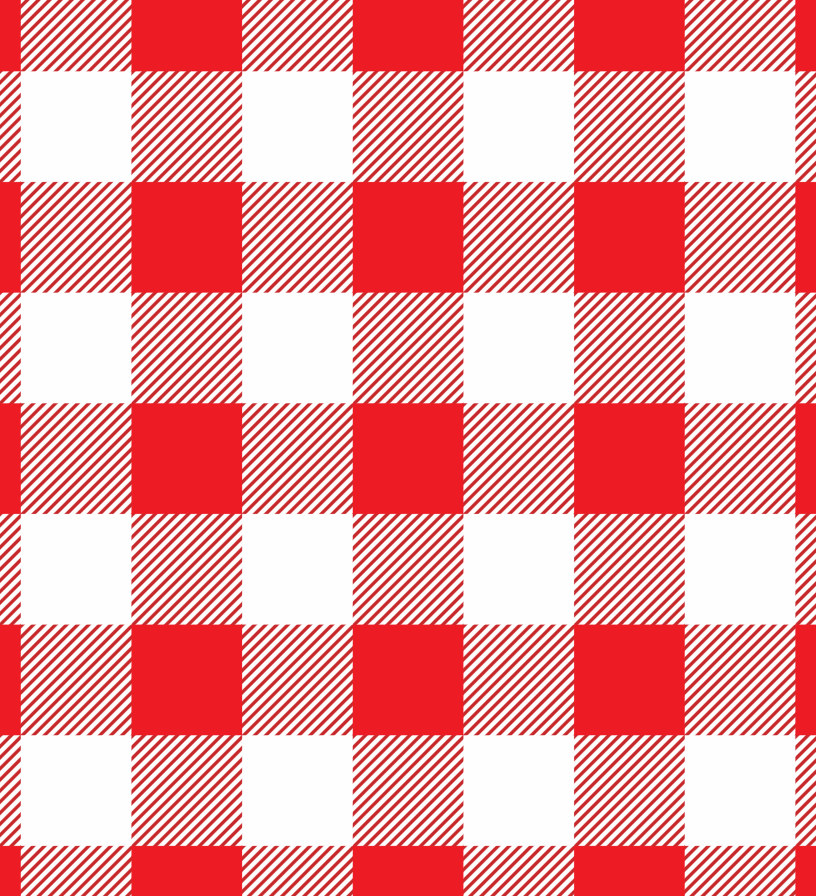
This pattern is drawn by a Shadertoy shader. Its source:

```glsl
// Red and white gingham: crossing bands, solid where they overlap, diagonally hatched elsewhere.

// Layout, in units of the canvas height
const float PERIOD = 0.2470;                  // one band plus one gap
const vec2 BAND_ORIGIN = vec2(0.1467, 0.1794); // lower left corner of a solid square

// Hatching, in units of the stripe pitch
const float STRIPES_PER_PERIOD = 20.0;
const float STRIPE_PHASE = 0.15;
const float STRIPE_HALF_WIDTH = 0.215;
const float STRIPE_SOFTNESS = 0.10;

const vec3 CLOTH_WHITE = vec3(1.0, 0.995, 0.995);
const vec3 SOLID_RED = vec3(0.93, 0.11, 0.14);
const vec3 STRIPE_RED = vec3(0.78, 0.16, 0.17);

// Distance from the nearest integer
float distToInteger(float x) {
    return abs(fract(x + 0.5) - 0.5);
}

// Coverage of a band filling the first half of each unit period
float bandCoverage(float x, float blur) {
    return 1.0 - smoothstep(0.25 - blur, 0.25 + blur, distToInteger(x - 0.25));
}

// Coverage of stripes rising to the right
float stripeCoverage(vec2 cell, float pixel) {
    float across = (cell.x - cell.y) * STRIPES_PER_PERIOD - STRIPE_PHASE;
    float blur = max(STRIPE_SOFTNESS, pixel * STRIPES_PER_PERIOD);
    return 1.0 - smoothstep(STRIPE_HALF_WIDTH - blur, STRIPE_HALF_WIDTH + blur,
                            distToInteger(across));
}

void mainImage(out vec4 fragColor, in vec2 fragCoord) {
    vec2 cell = (fragCoord / iResolution.y - BAND_ORIGIN) / PERIOD;
    float pixel = 1.0 / (iResolution.y * PERIOD);

    // Bands running both ways
    float column = bandCoverage(cell.x, 0.75 * pixel);
    float row = bandCoverage(cell.y, 0.75 * pixel);
    float solid = column * row;
    float hatched = column + row - 2.0 * solid;

    // Hatching on single bands, solid colour on crossings
    vec3 hatchColor = mix(CLOTH_WHITE, STRIPE_RED, stripeCoverage(cell, pixel));
    vec3 color = CLOTH_WHITE * (1.0 - solid - hatched) + hatchColor * hatched + SOLID_RED * solid;

    fragColor = vec4(color, 1.0);
}
```
